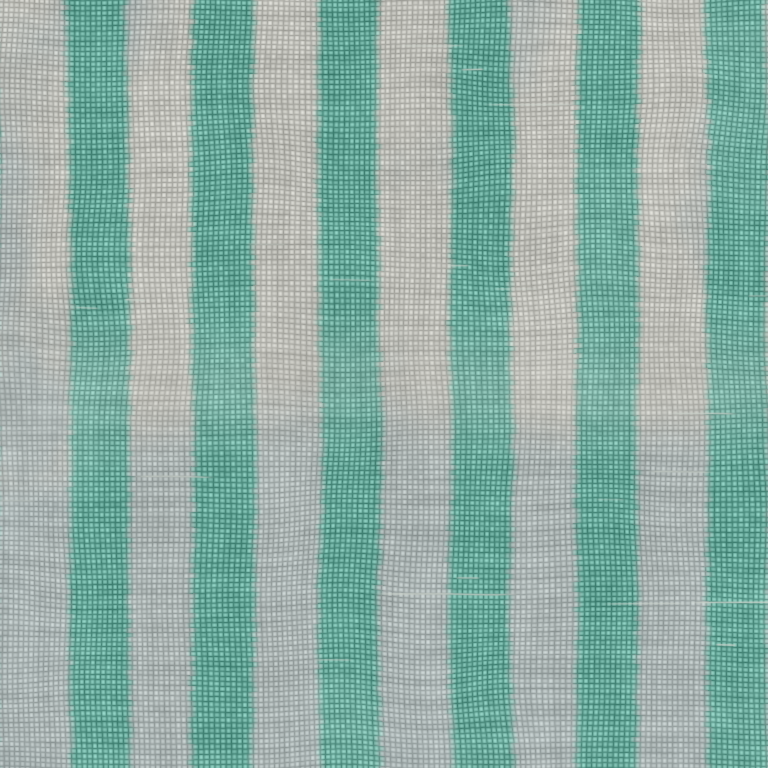
This texture is drawn by a Shadertoy shader. Its source:

```glsl
// Worn striped linen: six soft green vertical stripes on pale cream cloth.
// A plain weave of rounded knots carries the dye; noise adds uneven threads,
// a cool stain on the lower half, a faded band and thin horizontal slubs.

const float PI = 3.14159;
const float STRIPES = 6.0;                       // repeats across
const float STRIPE_CENTER = 0.745;               // within one repeat
const float STRIPE_HALF_WIDTH = 0.24;            // in repeats
const float EDGE_SOFTNESS = 0.05;                // in repeats
const vec2 THREADS = vec2(144.0, 152.0);         // warp and weft counts
const float KNOT_MEAN = 0.47;                    // average knot height
const float CREAM_RELIEF = 0.19;
const float GREEN_RELIEF = 0.26;
const int SLUBS = 22;
const float SLUB_THICKNESS = 0.0013;
const float STAIN_TOP = 0.42;                    // upper limit of the stain
const float FADE_CENTER = 0.49;
const float FADE_WIDTH = 0.075;

const vec3 CREAM = vec3(0.735, 0.735, 0.710);
const vec3 COOL_GREY = vec3(0.645, 0.690, 0.692);
const vec3 GREEN = vec3(0.385, 0.640, 0.585);
const vec3 FADED_GREEN = vec3(0.510, 0.700, 0.655);
const vec3 SLUB_COLOR = vec3(0.79, 0.82, 0.79);

float hash(vec2 p) {
    return fract(sin(dot(p, vec2(127.1, 311.7))) * 43758.55);
}

float noise(vec2 p) {
    vec2 i = floor(p), f = fract(p);
    f = f * f * (3.0 - 2.0 * f);
    return mix(mix(hash(i), hash(i + vec2(1, 0)), f.x),
               mix(hash(i + vec2(0, 1)), hash(i + vec2(1, 1)), f.x), f.y);
}

float fbm(vec2 p) {
    float sum = 0.0, amp = 0.5;
    for (int i = 0; i < 4; i++) {
        sum += amp * noise(p);
        p = p * 2.03 + 17.3;
        amp *= 0.5;
    }
    return sum / 0.9375;
}

// Green dye coverage; each stripe wanders and each weft row bleeds a little.
float stripeMask(vec2 uv, float row) {
    float x = uv.x * STRIPES - STRIPE_CENTER + 0.5;
    float id = floor(x);
    float wander = 0.04 * (hash(vec2(id, 3.0)) - 0.5)
                 + 0.05 * (noise(vec2(id * 7.0, uv.y * 5.0)) - 0.5);
    float width = STRIPE_HALF_WIDTH + 0.02 * (hash(vec2(id, 9.0)) - 0.5)
                + 0.035 * (noise(vec2(uv.x * 40.0, row)) - 0.5);
    float d = abs(fract(x) - 0.5 + wander) - width;
    return 1.0 - smoothstep(-EDGE_SOFTNESS, EDGE_SOFTNESS, d);
}

// Height of the plain weave: knots elongated along the thread on top.
float weaveHeight(vec2 t) {
    vec2 cell = floor(t), f = cos(PI * (fract(t) - 0.5));
    float warpOver = mod(cell.x + cell.y, 2.0);
    vec2 a = warpOver > 0.5 ? f : f.yx;
    float thickness = 0.78 + 0.34 * hash(cell) + 0.10 * warpOver;
    return max(a.x, 0.0) * pow(max(a.y, 0.0), 0.6) * thickness;
}

// Thick pale weft threads, scattered at random.
float slubMask(vec2 uv) {
    float mask = 0.0;
    for (int i = 0; i < SLUBS; i++) {
        float k = float(i);
        vec2 center = vec2(hash(vec2(k, 1.7)), hash(vec2(k, 5.3)));
        float halfLength = mix(0.015, 0.11, pow(hash(vec2(k, 8.1)), 2.0));
        vec2 d = uv - center;
        d.y += 0.003 * (noise(vec2(uv.x * 14.0, k)) - 0.5);
        float ends = 1.0 - smoothstep(0.6, 1.0, abs(d.x) / halfLength);
        float line = exp(-d.y * d.y / (SLUB_THICKNESS * SLUB_THICKNESS));
        mask = max(mask, ends * line * mix(0.25, 0.75, hash(vec2(k, 2.9))));
    }
    return mask;
}

void mainImage(out vec4 fragColor, in vec2 fragCoord) {
    vec2 uv = fragCoord / iResolution.xy;

    // Threads, gently bent
    vec2 bend = vec2(noise(uv * 9.0), noise(uv * 9.0 + 31.0)) - 0.5;
    vec2 t = uv * THREADS + bend * 1.6;
    vec2 cell = floor(t);

    // Wear
    float cloud = fbm(uv * vec2(4.0, 5.0) + 2.0);
    float stain = 1.0 - smoothstep(-0.06, 0.06,
                  uv.y - STAIN_TOP + 0.16 * (cloud - 0.5));
    float patches = 0.75 * smoothstep(0.48, 0.75, fbm(uv * vec2(6.0, 4.0) + 40.0));
    float cool = max(stain * mix(0.65, 1.0, cloud), patches);
    float band = (uv.y - FADE_CENTER + 0.06 * (cloud - 0.5)) / FADE_WIDTH;
    float fade = 0.75 * exp(-band * band) + 0.35 * smoothstep(0.45, 0.8, cloud);

    // Dyed cloth
    float dye = stripeMask(uv, cell.y);
    vec3 color = mix(mix(CREAM, COOL_GREY, cool),
                     mix(GREEN, FADED_GREEN, min(fade, 1.0)), dye);

    // Uneven threads along both directions
    color += 0.055 * (noise(vec2(uv.x * 14.0, t.y)) - 0.5);
    color += 0.035 * (noise(vec2(t.x, uv.y * 10.0)) - 0.5);
    color += 0.04 * (cloud - 0.5);

    // Weave relief, averaged out where threads are finer than pixels
    float detail = 1.0 - smoothstep(0.5, 1.1, THREADS.y / iResolution.y);
    float relief = mix(CREAM_RELIEF, GREEN_RELIEF, dye) * (1.0 - 0.25 * fade);
    color += detail * relief * (weaveHeight(t) - KNOT_MEAN);

    color = mix(color, SLUB_COLOR, slubMask(uv));
    fragColor = vec4(clamp(color, 0.0, 1.0), 1.0);
}
```
